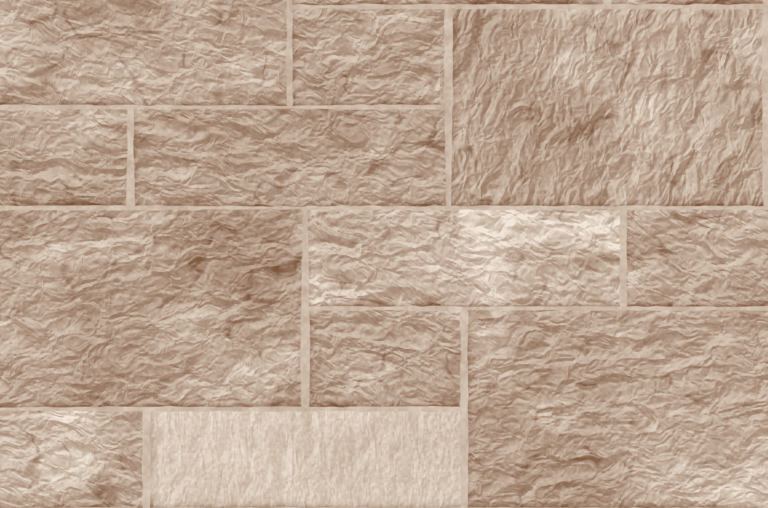
Reproduce this texture procedurally as a Shadertoy shader.

```glsl
const vec3 DARK_STONE = vec3(0.57, 0.44, 0.35);
const vec3 PALE_STONE = vec3(0.87, 0.81, 0.75);
const vec2 CELL = vec2(0.313, 0.198);       // grid cell, in canvas heights
const vec2 GRID_START = vec2(-0.056, -0.185);
const vec2 JOINT = vec2(0.0076, 0.0045);    // half widths of the joints
const float BLOCK_SHIFT = 0.031;            // sideways step per three courses

float hash(vec2 p) {
    return fract(sin(dot(p, vec2(127.1, 311.7))) * 43758.5453);
}

float noise(vec2 p) {
    vec2 i = floor(p), f = fract(p);
    f = f * f * (3.0 - 2.0 * f);
    return mix(mix(hash(i), hash(i + vec2(1, 0)), f.x),
               mix(hash(i + vec2(0, 1)), hash(i + vec2(1, 1)), f.x), f.y);
}

mat2 rotation(float a) {
    return mat2(cos(a), sin(a), -sin(a), cos(a));
}

// Irregular bending of the rock surface
vec2 warp(vec2 p) {
    vec2 wide = vec2(noise(p * 24.0), noise(p * 24.0 + 31.7)) - 0.5;
    vec2 fine = vec2(noise(p * 62.0 + 5.2), noise(p * 62.0 + 17.9)) - 0.5;
    return p + 0.022 * wide + 0.010 * fine;
}

// Chipped rock height: warped noise with creased ridges
float rockHeight(vec2 p, mat2 grain, float seed) {
    p = warp(grain * p + seed);
    float height = 0.0, amp = 0.5, freq = 24.0;
    for (int i = 0; i < 4; i++) {
        float n = noise(p * freq);
        height += amp * mix(n, 1.0 - abs(2.0 * n - 1.0), 0.45);
        p += 3.1;
        freq *= 1.9;
        amp *= 0.53;
    }
    return height;
}

// Slope towards the light, softly limited to -1..1
float relief(vec2 p, mat2 grain, float seed, vec2 toLight) {
    float slope = rockHeight(p, grain, seed) - rockHeight(p + toLight, grain, seed);
    slope *= 17.0;
    return slope / sqrt(1.0 + slope * slope);
}

// Short, thin, broken cracks under the ledges
float crevices(vec2 p, mat2 grain, float seed) {
    p = warp(grain * p + seed + 4.6);
    float line = 1.0 - smoothstep(0.0, 0.11, abs(noise(p * 23.0) - 0.5));
    return line * smoothstep(0.50, 0.72, noise(p * 31.0 + 8.3));
}

// Stone covering a cell of the 5 x 3 bond: origin in xy, span in zw
vec4 stoneAt(vec2 cell) {
    if (cell.y < 1.5 && cell.x < 1.5) return vec4(0, 0, 2, 2);
    if (cell.y > 0.5 && cell.x > 2.5) return vec4(3, 1, 2, 2);
    if (cell.y < 0.5) return cell.x < 3.5 ? vec4(2, 0, 2, 1) : vec4(4, 0, 1, 1);
    if (cell.y < 1.5) return vec4(2, 1, 1, 1);
    return cell.x < 0.5 ? vec4(0, 2, 1, 1) : vec4(1, 2, 2, 1);
}

float stoneTone(vec2 p, vec4 stone, vec2 id, float oddBlock) {
    float seed = hash(id) * 40.0;
    float isWide = step(1.5, stone.z) * step(stone.w, 1.5) * oddBlock;
    float dressed = isWide * step(1.5, stone.y);
    float steep = step(2.5, stone.x) * step(1.5, stone.w) * (1.0 - oddBlock);

    // Chisel direction differs from stone to stone
    float angle = mix((hash(id + 7.3) - 0.5) * 0.7, -1.15, steep) * (1.0 - dressed);
    vec2 stretch = mix(vec2(0.78, 1.12), vec2(1.5, 0.7), dressed);
    mat2 grain = mat2(stretch.x, 0, 0, stretch.y) * rotation(angle);
    vec2 toLight = mix(vec2(-0.0012, 0.0036), vec2(-0.0030, 0.0022), max(steep, dressed));
    float light = relief(p, grain, seed, toLight) * mix(0.35, 0.15, dressed);
    light -= crevices(p, grain, seed) * mix(0.30, 0.08, dressed);

    // Broad staining, pale worn spots and fine grit
    float stain = 0.30 * (noise(p * 5.0 + seed) - 0.5) + 0.16 * (noise(p * 13.0 + seed) - 0.5);
    float worn = smoothstep(0.60, 0.85, noise(warp(p) * vec2(8.0, 14.0) + seed * 1.7));
    worn *= 0.4 + 0.9 * noise(p * 55.0);
    float grit = 0.20 * (noise(p * 190.0) - 0.5);
    float base = 0.53 + 0.08 * (hash(id + 2.9) - 0.5) + 0.10 * isWide + 0.19 * dressed;
    return base + light + stain * (1.0 - 0.5 * dressed) + grit
         + worn * (0.22 + 0.16 * isWide - 0.30 * dressed);
}

void mainImage(out vec4 fragColor, in vec2 fragCoord) {
    vec2 p = fragCoord / iResolution.y;
    float pixel = 1.0 / iResolution.y;

    // Find the stone; courses count downwards
    vec2 wall = vec2(p.x, 1.0 - p.y) - GRID_START;
    float block = floor(wall.y / (3.0 * CELL.y));
    wall.x -= block * BLOCK_SHIFT;
    vec2 period = vec2(5, 3) * CELL;
    vec2 tile = floor(wall / period);
    vec2 local = wall - tile * period;
    vec4 stone = stoneAt(floor(local / CELL));
    vec2 id = tile * vec2(5, 3) + stone.xy;

    // Distances inward from the slightly uneven stone edges
    vec2 wobble = 0.003 * (vec2(noise(p * 50.0), noise(p * 50.0 + 9.4)) - 0.5);
    vec2 joint = JOINT * (0.75 + 0.5 * noise(p * 7.0)) + wobble;
    vec2 nearSide = local - stone.xy * CELL - joint;
    vec2 farSide = stone.zw * CELL - (local - stone.xy * CELL) - joint;
    vec2 inset = min(nearSide, farSide);
    float edge = min(inset.x, inset.y);

    // Broken shadow lines below and at the left, a lighter top margin
    float tone = stoneTone(p, stone, id, mod(block, 2.0));
    float broken = 0.5 + 0.9 * noise(p * 28.0 + 2.7);
    tone -= 0.55 * broken * exp(-max(farSide.y, 0.0) / 0.0055);
    tone -= 0.30 * broken * exp(-max(nearSide.x, 0.0) / 0.006);
    tone += 0.08 * exp(-max(nearSide.y, 0.0) / 0.020);

    float mortar = 0.80 + 0.24 * (noise(p * 40.0) - 0.5) + 0.18 * (noise(p * 150.0) - 0.5);
    tone = mix(mortar, tone, smoothstep(-pixel, pixel, edge));
    vec3 color = mix(DARK_STONE, PALE_STONE, clamp(tone, -0.3, 1.25));
    fragColor = vec4(clamp(color, 0.0, 1.0), 1.0);
}
```
